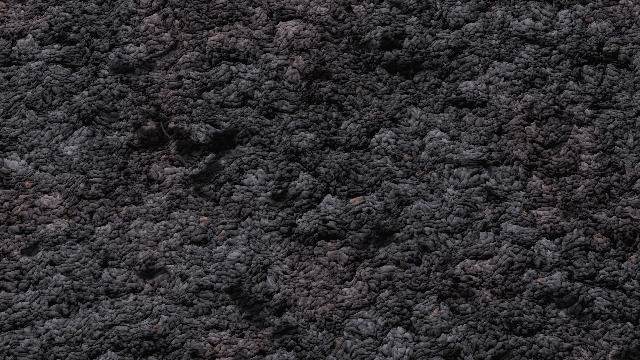
This texture is drawn by a WebGL 1 fragment shader. Its source:

```glsl
precision highp float;
// Dark, crumbly soil lit from above: rounded cells at several sizes form grains,
// crumbs and clods; each is shaded by its slope and darkened towards its rim.
// Broad noise adds hollows and mounds, and a few thin fibres lie on top.
uniform vec2 u_resolution;

const vec2 LIGHT_DIR = vec2(-0.28, 0.96);
const vec3 SOIL_TINT = vec3(0.99, 0.97, 1.05);
const vec3 HUMUS_TINT = vec3(1.06, 0.96, 1.03);
const vec3 BARK_TINT = vec3(1.22, 0.98, 0.90);
const vec3 FIBRE_COLOR = vec3(0.40, 0.38, 0.37);
const float MEAN_TONE = 0.166;
const float TONE_SPREAD = 0.142;
const float DARKEST = 0.028;

float hash(vec2 p) {
  vec3 q = fract(p.xyx * vec3(0.1031, 0.1030, 0.0973));
  q += dot(q, q.yzx + 33.33);
  return fract((q.x + q.y) * q.z);
}

vec2 hash2(vec2 p) {
  return vec2(hash(p), hash(p + 71.7));
}

float noise(vec2 p) {
  vec2 cell = floor(p);
  vec2 f = fract(p);
  f = f * f * (3.0 - 2.0 * f);
  float low = mix(hash(cell), hash(cell + vec2(1.0, 0.0)), f.x);
  float high = mix(hash(cell + vec2(0.0, 1.0)), hash(cell + 1.0), f.x);
  return mix(low, high, f.y);
}

float fbm(vec2 p) {
  float sum = 0.0;
  float amplitude = 0.5;
  for (int i = 0; i < 4; i++) {
    sum += amplitude * noise(p);
    p = mat2(1.6, 1.2, -1.2, 1.6) * p + 17.3;
    amplitude *= 0.5;
  }
  return sum / 0.9375;
}

// Displaces the plane so that lump outlines become ragged.
vec2 warp(vec2 p, float frequency, float amount) {
  vec2 q = p * frequency;
  return p + amount * (vec2(noise(q), noise(q + 43.1)) - 0.5);
}

// Nearest rounded lump: x = signed shade, y = random id of the lump.
vec2 lumps(vec2 p) {
  vec2 cell = floor(p);
  vec2 nearest = vec2(0.0);
  float best = 9.0;
  float id = 0.0;
  for (int j = -1; j <= 1; j++) {
    for (int i = -1; i <= 1; i++) {
      vec2 c = cell + vec2(float(i), float(j));
      vec2 offset = p - c - hash2(c);
      float d = dot(offset, offset);
      if (d < best) {
        best = d;
        nearest = offset;
        id = hash(c + 19.4);
      }
    }
  }
  float shade = 1.5 * dot(nearest, LIGHT_DIR) - 1.2 * (best - 0.26);
  return vec2(shade + 0.7 * (id - 0.5), id);
}

// Coverage of one short, bent fibre placed at random.
float fibre(vec2 p, float seed, float aspect, float pixel) {
  vec2 center = hash2(vec2(seed, 5.2)) * vec2(aspect, 1.0);
  float angle = 6.283 * hash(vec2(seed, 9.6));
  vec2 axis = vec2(cos(angle), sin(angle));
  vec2 q = p - center;
  q = vec2(dot(q, axis), dot(q, vec2(-axis.y, axis.x)));
  float halfLength = mix(0.010, 0.028, hash(vec2(seed, 2.8)));
  q.y += 9.0 * (q.x * q.x - halfLength * halfLength);
  float d = length(vec2(max(abs(q.x) - halfLength, 0.0), q.y));
  return 1.0 - smoothstep(0.0008, 0.0012 + pixel, d);
}

void main() {
  vec2 p = gl_FragCoord.xy / u_resolution.y;
  float aspect = u_resolution.x / u_resolution.y;

  // Ground plane: lumps shrink gently towards the top.
  vec2 ground = vec2((p.x - 0.5 * aspect) * (1.0 + 0.2 * p.y), p.y * (1.1 + 0.15 * p.y)) + 3.0;
  vec2 rough = warp(warp(ground, 14.0, 0.035), 65.0, 0.012);

  vec2 grain = lumps(rough * 88.0);
  vec2 crumb = lumps(rough * 41.0 + 7.0);
  vec2 clod = lumps(rough * 13.0 + 2.0);
  float relief = fbm(ground * 5.0) - 0.5;
  float dust = noise(ground * 190.0) - 0.5;

  float light = 0.95 * grain.x + 0.85 * crumb.x + 1.3 * relief + 1.1 * dust;
  light += clod.x * mix(0.25, 1.1, clod.y);
  light += 0.15 * (0.5 - p.x / aspect);
  float tone = MEAN_TONE + TONE_SPREAD * light;

  // Deep hollows swallow the light.
  float hollow = smoothstep(0.66, 0.80, fbm(rough * vec2(8.0, 11.0) + 31.0));
  tone = max(tone * (1.0 - 0.75 * hollow), DARKEST);

  vec3 tint = mix(SOIL_TINT, HUMUS_TINT, smoothstep(0.45, 0.7, noise(ground * 4.0 + 11.0)));
  tint = mix(tint, BARK_TINT, 0.6 * step(0.985, crumb.y));
  vec3 color = min(tone, 0.56) * tint;

  for (int i = 0; i < 12; i++) {
    float cover = fibre(p, float(i) + 1.0, aspect, 1.0 / u_resolution.y);
    color = mix(color, FIBRE_COLOR, 0.5 * cover);
  }
  gl_FragColor = vec4(color, 1.0);
}
```
